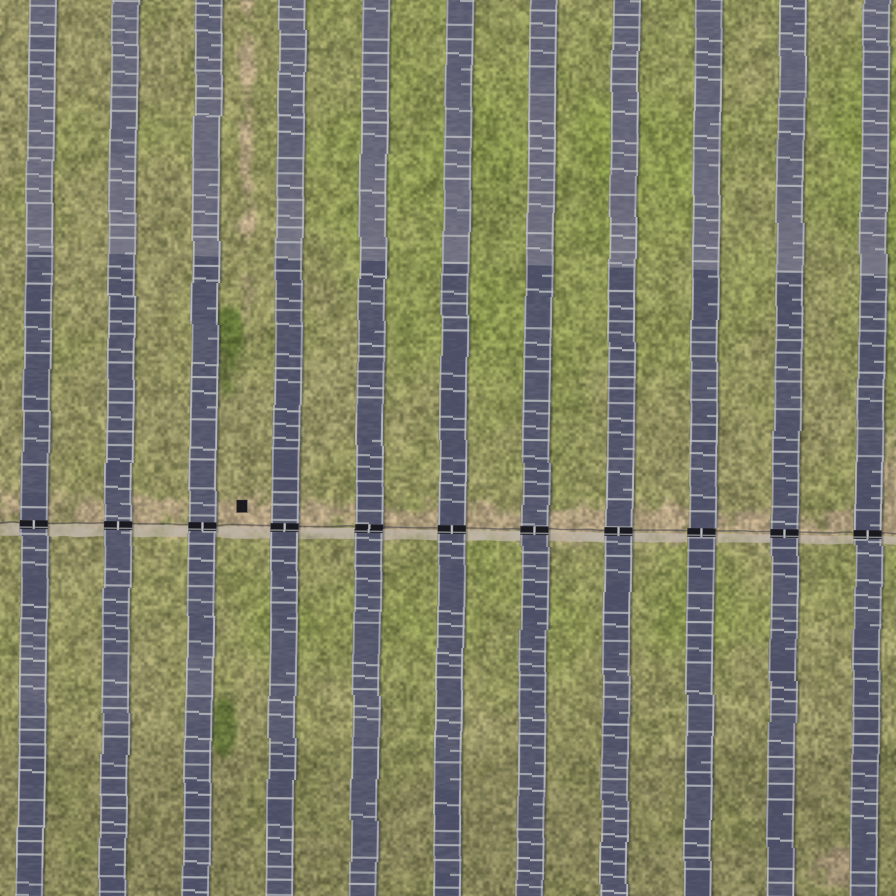
Write a WebGL 2 fragment shader that draws this pattern.

```glsl
#version 300 es
precision highp float;
// Aerial view of eleven slightly leaning solar panel rows on dry grass, crossed by a path.
#define ROW_PITCH 0.0931
#define ROW_START 0.0326
#define ROW_LEAN 0.0148
#define ROW_HALF 0.0157
#define CELL_PITCH 0.0155
#define LINE_HALF 0.0012
#define LINE_CHANCE 0.72
#define PATH_Y 0.415
#define PATH_SLOPE -0.012
#define SEAM_Y 0.720
#define SEAM_SLOPE -0.027
#define JITTER 0.0026

uniform vec2 u_resolution;
out vec4 fragColor;

const vec3 GRASS_DARK = vec3(0.40, 0.40, 0.26);
const vec3 GRASS_LIGHT = vec3(0.72, 0.70, 0.49);
const vec3 GREEN_TINT = vec3(0.90, 1.03, 0.74);
const vec3 DIRT = vec3(0.71, 0.63, 0.52);
const vec3 PATH = vec3(0.75, 0.71, 0.66);
const vec3 PANEL = vec3(0.30, 0.31, 0.40);
const vec3 PANEL_PALE = vec3(0.47, 0.47, 0.53);
const vec3 FRAME = vec3(0.73, 0.74, 0.75);
const vec3 BLACK = vec3(0.10, 0.10, 0.12);

float hash(vec2 p) {
  vec3 q = fract(p.xyx * 0.1031);
  q += dot(q, q.yzx + 33.33);
  return fract((q.x + q.y) * q.z);
}

float noise(vec2 p) {
  vec2 i = floor(p), f = fract(p);
  f = f * f * (3.0 - 2.0 * f);
  return mix(mix(hash(i), hash(i + vec2(1, 0)), f.x),
             mix(hash(i + vec2(0, 1)), hash(i + vec2(1, 1)), f.x), f.y);
}

float fbm(vec2 p) {
  float sum = 0.0, amp = 0.5;
  for (int i = 0; i < 4; i++) {
    sum += amp * noise(p);
    p = mat2(1.6, 1.2, -1.2, 1.6) * p + 17.3;
    amp *= 0.5;
  }
  return sum / 0.9375;
}

// Soft-edged band of given half width around zero
float band(float d, float halfWidth, float aa) {
  return 1.0 - smoothstep(halfWidth - aa, halfWidth + aa, abs(d));
}

// Soft blob, one at its centre
float blob(vec2 p, vec2 centre, vec2 size) {
  vec2 d = (p - centre) / size;
  return exp(-dot(d, d));
}

vec3 ground(vec2 p, float along, float aa) {
  float broad = fbm(p * 13.0 + 4.0);
  float patchy = fbm(p * 48.0 + 9.0);
  float tone = 0.55 + 0.75 * (fbm(p * 125.0) - 0.5) + 0.65 * (noise(p * 270.0) - 0.5)
             + 0.4 * (patchy - 0.5);
  vec3 col = mix(GRASS_DARK, GRASS_LIGHT, clamp(tone, 0.0, 1.0));
  // Greener meadow and dark weeds
  float green = 0.8 * blob(p, vec2(0.60, 0.80), vec2(0.30, 0.25))
              + 0.9 * blob(p, vec2(1.0, 0.74), vec2(0.06, 0.22))
              + 0.5 * blob(p, vec2(0.6, 0.32), vec2(0.5, 0.1)) + broad - 0.5;
  col = mix(col, col * GREEN_TINT, clamp(green, 0.0, 1.0));
  float weeds = blob(p, vec2(0.255, 0.61), vec2(0.025, 0.07))
              + blob(p, vec2(0.25, 0.19), vec2(0.02, 0.045));
  col = mix(col, col * vec3(0.68, 0.79, 0.60), smoothstep(0.35, 0.75, weeds * (0.4 + patchy)));
  // Bare soil beside the path and along one lane
  float soil = exp(-pow((along - 0.012) / 0.034, 2.0))
             + 0.85 * band(p.x - 0.275, 0.014, 0.016) * smoothstep(0.40, 0.75, p.y)
             + blob(p, vec2(0.93, 0.03), vec2(0.04, 0.06))
             + blob(p, vec2(1.0, 0.49), vec2(0.025, 0.08));
  soil = smoothstep(0.32, 0.62, soil * (0.15 + 0.9 * patchy));
  col = mix(col, DIRT * (0.72 + 0.45 * tone), 0.85 * soil);
  col *= mix(0.91, 1.0, smoothstep(0.155, 0.175, p.y));
  // Pale path, cable trench and a small box
  float edge = 0.002 * (noise(p * 70.0) - 0.5);
  float worn = 0.55 + 0.45 * noise(p * vec2(45.0, 120.0));
  col = mix(col, PATH, worn * band(along + 0.006 + edge, mix(0.007, 0.0045, p.x), aa));
  col = mix(col, BLACK * 2.6, 0.6 * band(along - 0.002 + edge, 0.0008, aa));
  vec2 box = abs(p - vec2(0.270, 0.435)) - vec2(0.006, 0.007);
  return mix(col, BLACK, 1.0 - smoothstep(-aa, aa, max(box.x, box.y)));
}

vec3 panel(vec2 p, float x, float row, float along, float aa) {
  float q = along / CELL_PITCH + hash(vec2(row, 3.0));
  float rib = floor(q + 0.5), module = floor(q / 3.0);
  float seam = p.y - SEAM_Y - SEAM_SLOPE * p.x;
  float pale = smoothstep(-aa, aa, seam) * (0.35 + 0.5 * exp(-max(seam, 0.0) * 12.0));
  pale += 0.4 * blob(p, vec2(0.12, 0.23), vec2(0.35, 0.06));
  pale += 0.25 * (hash(vec2(module, row)) - 0.5) + 0.35 * (noise(p * vec2(150.0, 420.0)) - 0.5);
  vec3 col = mix(PANEL, PANEL_PALE, clamp(pale + 0.12, 0.0, 1.0));
  // Uneven cross ribs: some missing, some broken halfway
  float kind = hash(vec2(rib, row + 41.0));
  float broken = step(0.5, hash(vec2(rib, row + 71.0)));
  float d = (q - rib) * CELL_PITCH + 0.004 * (hash(vec2(rib, row + 91.0)) - 0.5);
  d += broken * 0.0022 * step(0.0, x);
  float shown = kind < LINE_CHANCE ? 1.0 : broken * step(0.003, x) * 0.8;
  col = mix(col, FRAME, shown * (0.7 + 0.3 * kind) * band(d, LINE_HALF, aa));
  float rim = band(abs(x) - ROW_HALF + LINE_HALF, LINE_HALF, aa);
  return mix(col, FRAME, rim * (0.65 + 0.3 * hash(vec2(module, row + 13.0))));
}

void main() {
  vec2 p = gl_FragCoord.xy / u_resolution;
  float aa = 0.8 / min(u_resolution.x, u_resolution.y);
  float along = p.y - PATH_Y - PATH_SLOPE * p.x;
  // Row coordinates, with small sideways steps between modules
  float across = p.x - ROW_START - ROW_LEAN * p.y;
  float row = floor(across / ROW_PITCH + 0.5);
  float block = floor(along / (3.0 * CELL_PITCH) + hash(vec2(row, 5.0)));
  float x = across - row * ROW_PITCH + JITTER * (hash(vec2(block, row + 23.0)) - 0.5);
  vec3 col = ground(p, along, aa);
  col *= 1.0 - 0.3 * band(x - 0.0015, ROW_HALF + 0.0005, 2.0 * aa);
  col = mix(col, panel(p, x, row, along, aa), band(x, ROW_HALF, aa));
  // Dark gap with a pale post where the path crosses
  float gap = band(along, 0.0048, aa) * band(x, ROW_HALF, aa);
  float post = max(band(x, 0.0013, aa), 0.7 * band(along + 0.003, 0.0008, aa));
  col = mix(col, mix(BLACK, FRAME, post), gap);
  fragColor = vec4(col, 1.0);
}
```
